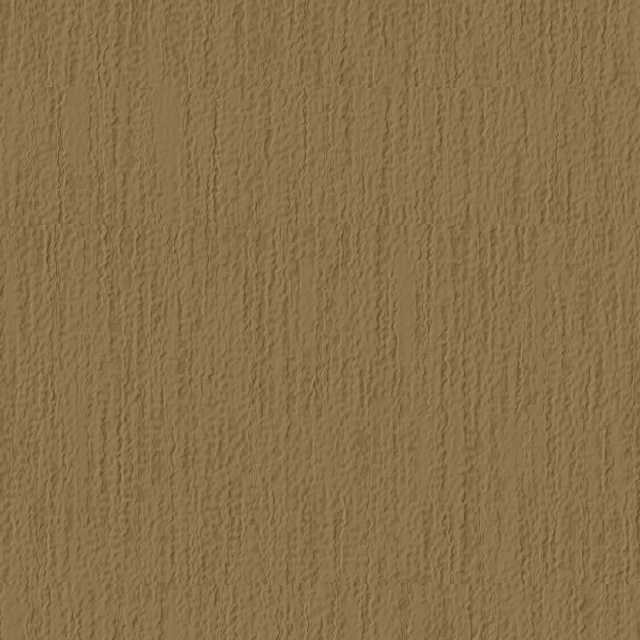
Reproduce this texture procedurally as a Shadertoy shader.

```glsl
float hash(vec2 p) {
    return fract(sin(dot(p, vec2(127.1, 311.7))) * 43758.5453);
}

float noise(vec2 p) {
    vec2 cell = floor(p), f = fract(p);
    f = f * f * (3.0 - 2.0 * f);
    return mix(mix(hash(cell), hash(cell + vec2(1, 0)), f.x),
               mix(hash(cell + vec2(0, 1)), hash(cell + vec2(1, 1)), f.x), f.y);
}

// Height of the scraped surface: dense vertical ridges with crumbly edges
float relief(vec2 p) {
    vec2 q = p;
    q.x += 0.006 * (noise(p * vec2(90, 85)) - 0.5);
    q.x += 0.006 * (noise(p * vec2(180, 190) + 31.0) - 0.5);

    float drift = 2.2 * noise(q * vec2(45, 6) + 5.0);
    float furrows = 0.5 + 0.5 * sin(6.2832 * (q.x * 88.0 + drift));
    float ridges = smoothstep(0.15, 0.85, noise(q * vec2(165, 9)));
    float crumbs = smoothstep(0.1, 0.9, noise(p * vec2(190, 150) + 53.0));
    float height = 0.2 * furrows + 0.42 * ridges + 0.38 * crumbs;

    // Occasional smooth streaks
    float smoothStreak = smoothstep(0.76, 0.92, noise(q * vec2(60, 4) + 71.0));
    return mix(height, 0.55, 0.7 * smoothStreak);
}

void mainImage(out vec4 fragColor, in vec2 fragCoord) {
    vec2 p = fragCoord / iResolution.y;

    // Horizontal bands whose ridges do not line up across the seams
    float seamY = p.y + 0.006 * (noise(vec2(p.x * 40.0, 4.0)) - 0.5);
    float band = step(0.088, seamY) + step(0.648, seamY) + step(0.863, seamY);
    p += band * vec2(3.37, 1.71);

    // Light from the upper left: soft highlights, deeper shadows
    vec2 away = vec2(0.0009, -0.0006);
    float slope = relief(p + away) - relief(p - away);
    float shading = slope * (slope > 0.0 ? 0.8 : 1.4);
    float groove = 1.0 - smoothstep(0.15, 0.45, relief(p));
    float tone = 0.66 + shading - 0.16 * groove;

    vec3 grooveBrown = vec3(0.41, 0.32, 0.16);
    vec3 ridgeTan = vec3(0.61, 0.53, 0.37);
    fragColor = vec4(mix(grooveBrown, ridgeTan, clamp(tone, 0.0, 1.0)), 1.0);
}
```
